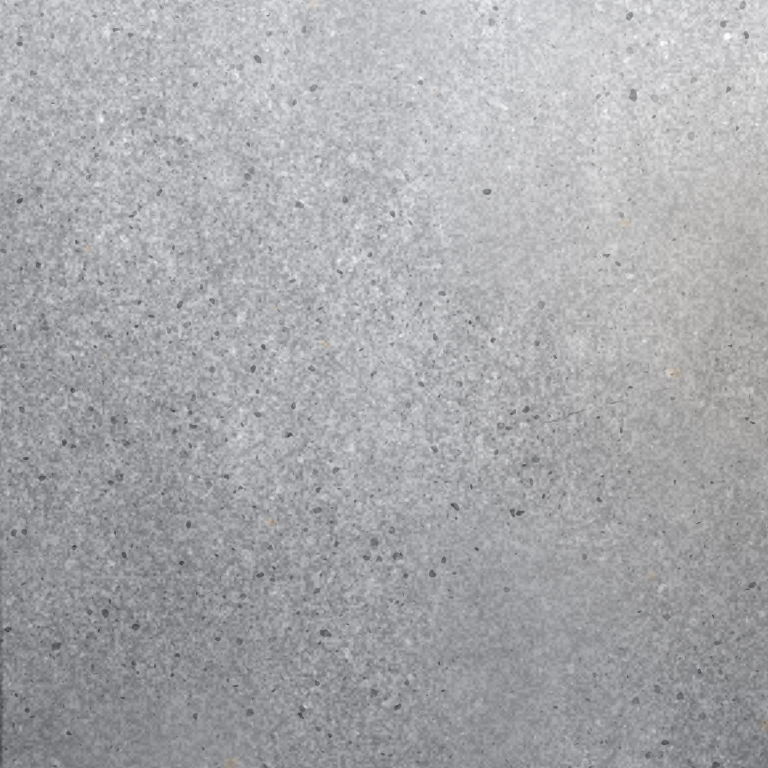
A WebGL 2 fragment shader for this texture:

```glsl
#version 300 es
precision highp float;
// Weathered grey concrete: soft light falloff, fine grain, scattered aggregate and a hairline crack.

uniform vec2 u_resolution;
out vec4 fragColor;

// Integer hash giving three values in 0..1 per cell and seed.
vec3 hash3(vec2 cell, float seed) {
    uvec3 v = uvec3(ivec3(vec3(cell, seed)) + 4096);
    v = v * 1664525u + 1013904223u;
    v.x += v.y * v.z; v.y += v.z * v.x; v.z += v.x * v.y;
    v ^= v >> 16u;
    v.x += v.y * v.z; v.y += v.z * v.x; v.z += v.x * v.y;
    return vec3(v >> 8u) / 16777216.0;
}

float valueNoise(vec2 p, float seed) {
    vec2 cell = floor(p), f = fract(p);
    f = f * f * (3.0 - 2.0 * f);
    float low = mix(hash3(cell, seed).x, hash3(cell + vec2(1, 0), seed).x, f.x);
    float high = mix(hash3(cell + vec2(0, 1), seed).x, hash3(cell + vec2(1, 1), seed).x, f.x);
    return mix(low, high, f.y);
}

float fbm(vec2 p, float seed) {
    float sum = 0.0, amplitude = 0.5;
    for (int i = 0; i < 4; i++) {
        sum += amplitude * valueNoise(p, seed + float(i));
        p = p * 2.03 + 7.3;
        amplitude *= 0.5;
    }
    return sum / 0.9375;
}

// Coverage of irregular grains, one candidate per cell; radius is in canvas units.
float grains(vec2 uv, float cells, float density, float radius, float soft, float seed) {
    vec2 home = floor(uv * cells);
    float cover = 0.0;
    for (int y = -1; y <= 1; y++) {
        for (int x = -1; x <= 1; x++) {
            vec2 cell = home + vec2(x, y);
            vec3 place = hash3(cell, seed);
            vec3 shape = hash3(cell, seed + 50.0);
            vec2 d = uv - (cell + place.xy) / cells;
            float angle = 6.2832 * shape.x;
            d = mat2(cos(angle), sin(angle), -sin(angle), cos(angle)) * d;
            d.y *= 1.0 + 0.7 * shape.y;
            float size = radius * mix(0.4, 1.0, shape.z * shape.z);
            float mask = 1.0 - smoothstep(-soft, soft, length(d) - size);
            cover = max(cover, mask * step(place.z, density) * mix(0.45, 1.0, shape.y));
        }
    }
    return cover;
}

// Soft elliptical region, 1 at its centre.
float region(vec2 uv, vec2 centre, vec2 extent) {
    vec2 d = (uv - centre) / extent;
    return exp(-dot(d, d));
}

// Broad illumination, brightest toward the upper right.
float illumination(vec2 uv) {
    float light = mix(0.575, 0.775, smoothstep(-0.1, 1.1, uv.y) * 0.5 + uv.y * 0.5);
    light -= 0.075 * pow(1.0 - uv.x, 3.0);
    light += 0.035 * region(uv, vec2(0.58, 0.55), vec2(0.28, 0.45));
    light += 0.025 * region(uv, vec2(0.9, 1.0), vec2(0.4, 0.25));
    return light - 0.035 * smoothstep(0.8, 1.0, uv.x) * (1.0 - uv.y);
}

// Thin wandering line rising to the right.
float hairlineCrack(vec2 uv, float soft) {
    float t = (uv.x - 0.69) / 0.2;
    float path = 0.425 + 0.07 * sqrt(clamp(t, 0.0, 1.0)) + 0.012 * (fbm(uv.xx * 45.0, 90.0) - 0.5);
    float line = 1.0 - smoothstep(0.0, soft * 1.5, abs(uv.y - path));
    return line * smoothstep(0.0, 0.1, t) * (1.0 - smoothstep(0.8, 1.0, t)) * valueNoise(uv * 60.0, 95.0);
}

void main() {
    vec2 uv = gl_FragCoord.xy / u_resolution;
    float soft = max(0.0013, 0.7 / min(u_resolution.x, u_resolution.y));

    // Rough zones expose more aggregate than the trowelled ones.
    float rough = smoothstep(0.3, 0.7, fbm(uv * 4.5, 1.0)) * 0.6;
    rough += 0.5 * region(uv, vec2(0.5, 0.45), vec2(0.2, 0.35));
    rough += 0.5 * region(uv, vec2(0.05, 0.5), vec2(0.22, 0.5));
    rough = clamp(rough, 0.1, 1.0);

    // Cloudy stains and fine grain.
    float tone = illumination(uv);
    tone += 0.09 * (fbm(uv * vec2(6.0, 4.5), 10.0) - 0.5);
    tone += 0.05 * (fbm(uv * vec2(28.0, 18.0), 20.0) - 0.5);
    float grain = 0.15 * (valueNoise(uv * 290.0, 30.0) - 0.5) + 0.10 * (valueNoise(uv * 150.0, 31.0) - 0.5);
    tone += grain * mix(0.6, 1.15, rough);

    // Pale and dark aggregate, warped for uneven outlines.
    vec2 warp = vec2(valueNoise(uv * 190.0, 40.0), valueNoise(uv * 190.0, 41.0)) - 0.5;
    vec2 p = uv + 0.003 * warp;
    tone += 0.10 * grains(p, 95.0, 0.45 * rough, 0.0035, soft, 100.0);
    tone += 0.10 * grains(p, 36.0, 0.35 * rough, 0.0085, soft * 1.5, 200.0);
    tone -= 0.15 * grains(p, 105.0, 0.40 * rough, 0.0030, soft, 300.0);
    tone -= 0.25 * grains(p, 46.0, 0.32 * rough, 0.0055, soft, 400.0);
    tone -= 0.26 * grains(p, 15.0, 0.22 * rough, 0.0080, soft, 500.0);
    tone -= 0.16 * hairlineCrack(uv, soft);
    tone -= 0.15 * (1.0 - smoothstep(0.0, 0.006, uv.x)) * (1.0 - smoothstep(0.1, 0.4, uv.y));

    // Cool grey, with a warm cast at the right and rare ochre grains.
    float warm = region(uv, vec2(1.0, 0.6), vec2(0.25, 0.3));
    vec3 color = tone + mix(vec3(-0.003, 0.0, 0.012), vec3(0.008, 0.0, -0.008), warm);
    color += vec3(0.05, 0.01, -0.05) * grains(p, 9.0, 0.08, 0.010, soft * 2.0, 600.0);
    fragColor = vec4(clamp(color, 0.0, 1.0), 1.0);
}
```
